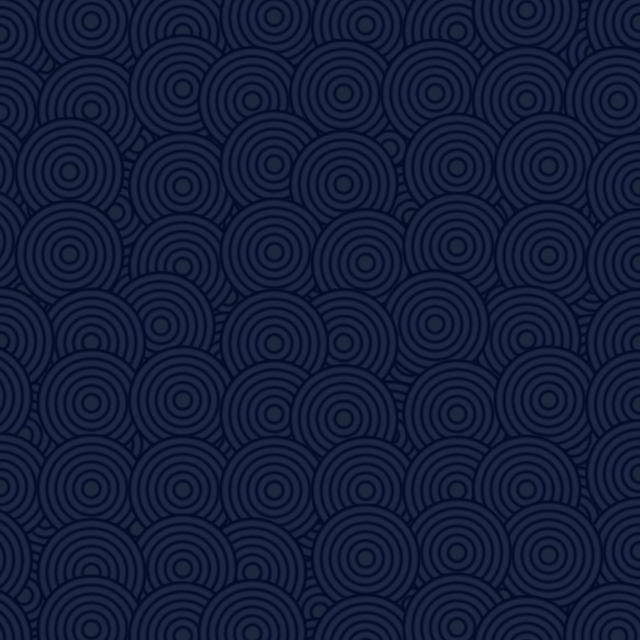
Give the GLSL for this pattern, as a WebGL 1 fragment shader.

```glsl
precision highp float;
uniform vec2 u_resolution;

const float SPACING = 0.0139;       // distance between rings
const float RIM = 6.0 * SPACING;    // radius of the outermost ring

float hash(vec3 p) {
  p = fract(p * vec3(0.1031, 0.1130, 0.0973) + 0.37);
  p += dot(p, p.yzx + 33.33);
  return fract((p.x + p.y) * p.z);
}

// Paints one disc of concentric rings over the colour below it
vec3 paintDisc(vec3 below, float radius, float pixel) {
  vec3 navy = vec3(0.005, 0.044, 0.150);
  vec3 slate = vec3(0.112, 0.153, 0.262);
  vec3 hub = vec3(0.113, 0.152, 0.238);

  float r = min(radius, RIM);
  float ring = max(1.0, floor(r / SPACING + 0.5));
  float offLine = abs(r - ring * SPACING);
  float soft = max(0.0029, pixel);

  vec3 band = mix(hub, slate, smoothstep(0.8, 1.2, r / SPACING));
  vec3 disc = mix(navy, band, smoothstep(0.0023 - soft, 0.0023 + soft, offLine));
  float cover = 1.0 - smoothstep(RIM + 0.0005, RIM + 0.0015 + soft, radius);
  return mix(below, disc, cover);
}

void main() {
  float pixel = 1.0 / u_resolution.y;
  vec2 uv = gl_FragCoord.xy * pixel;
  vec2 cell = vec2(1.0 / 7.0, 1.0 / 8.3);
  vec3 color = vec3(0.09, 0.12, 0.23);

  // Back layers fill the gaps left by the front layer
  for (int layer = 0; layer < 3; layer++) {
    float depth = float(layer);
    vec2 shift = vec2(0.5) * (2.0 - depth);
    vec2 nearest = floor(uv / cell - shift + 0.5);

    // Rows run from top to bottom, so lower discs overlap higher ones
    for (int j = 0; j < 3; j++) {
      float row = nearest.y + 1.0 - float(j);
      float order = hash(vec3(row, 71.0, depth)) < 0.5 ? -1.0 : 1.0;

      for (int i = 0; i < 3; i++) {
        vec2 id = vec2(nearest.x + order * (float(i) - 1.0), row);
        float slide = step(0.62, hash(vec3(id, depth + 11.0)));
        float lift = hash(vec3(id, depth + 23.0)) - 0.5;
        vec2 center = (id + shift + vec2(-0.24 * slide, 0.34 * lift)) * cell;
        color = paintDisc(color, length(uv - center), pixel);
      }
    }
  }

  gl_FragColor = vec4(color, 1.0);
}
```
